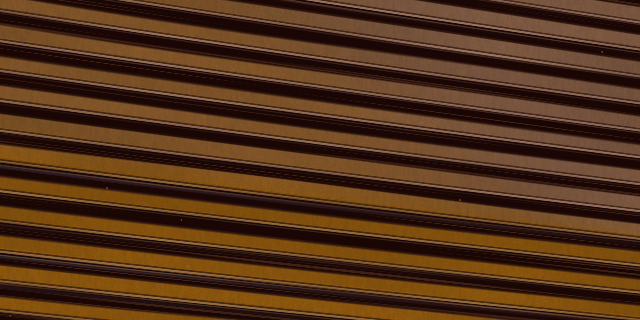
This pattern is drawn by a WebGL 2 fragment shader. Its source:

```glsl
#version 300 es
precision highp float;
// Slanted glossy brown slats with dark grooves, thin pale rims and a golden lower part.

uniform vec2 u_resolution;
out vec4 outColor;

float hash(vec2 p) {
  vec3 q = fract(p.xyx * 0.1031);
  q += dot(q, q.yzx + 33.33);
  return fract((q.x + q.y) * q.z);
}

float noise(vec2 p) {
  vec2 i = floor(p), f = fract(p);
  f = f * f * (3.0 - 2.0 * f);
  return mix(mix(hash(i), hash(i + vec2(1, 0)), f.x),
             mix(hash(i + vec2(0, 1)), hash(i + vec2(1, 1)), f.x), f.y);
}

// Soft-edged line of the given half width
float rim(float d, float halfWidth, float blur) {
  return 1.0 - smoothstep(halfWidth, halfWidth + blur, abs(d));
}

void main() {
  vec2 uv = gl_FragCoord.xy / u_resolution;
  float x = uv.x, down = 1.0 - uv.y;

  // Slat coordinate: the slope and spacing shrink slightly across the canvas
  float spacing = mix(0.0938, 0.0844, x);
  float bow = 0.012 * x * (1.0 - x);
  float k = (down - mix(0.037, 0.3255, x) - bow) / spacing + 0.15;
  float id = floor(k), u = fract(k);
  float blur = 1.0 / (u_resolution.y * spacing);
  float seed = hash(vec2(id, 5.0));

  // Slat face: mauve at upper right, tan in the middle, gold below
  float gold = smoothstep(3.4, 5.6, k + 0.5 * seed - 0.8 * x);
  float mauve = smoothstep(0.75, 1.15, x + 0.5 * (1.0 - down)) * (1.0 - gold);
  vec3 face = mix(vec3(0.48, 0.315, 0.15), vec3(0.46, 0.325, 0.24), mauve);
  face = mix(face, vec3(0.51, 0.315, 0.05), gold);
  face *= 0.95 + 0.11 * noise(vec2(x * 5.0, id * 9.0));
  face *= 0.97 + 0.06 * noise(vec2(x * 260.0, k * 3.0));

  // Groove: near black, with narrow reflected streaks that drift along it
  float drift = noise(vec2(x * 2.0 + seed * 20.0, id));
  float top = 0.13 + 0.03 * (seed - 0.5);
  float bottom = 0.61 + 0.12 * (drift - 0.5) + 0.08 * (seed - 0.5);
  float along = u - 0.08 * x * (seed - 0.4);
  float streak = noise(vec2(x * 1.6 + seed * 40.0, along * 22.0 + id * 23.0));
  vec3 groove = mix(vec3(0.10, 0.025, 0.015), vec3(0.25, 0.13, 0.08),
                    smoothstep(0.66, 0.92, streak));
  float sheen = rim(along - 0.30, 0.02, 0.07) * smoothstep(0.5, 0.9, seed + 0.15 * gold);
  groove = mix(groove, vec3(0.20, 0.14, 0.18), sheen * (0.8 - 0.6 * x));

  // Faint brown step along the lower lip of the groove
  float lip = smoothstep(bottom - 0.10, bottom - 0.03, u) * (0.25 + 0.5 * seed);
  groove = mix(groove, vec3(0.24, 0.13, 0.08), lip);

  float soft = 0.7 * blur + 0.03 * drift;
  float inside = smoothstep(top - blur, top + blur, u)
               * (1.0 - smoothstep(bottom - soft, bottom + soft, u));
  vec3 color = mix(face, groove, inside);

  // Dark hairline, bright upper rim and a fainter second rim
  vec3 pale = mix(vec3(0.60, 0.46, 0.38), vec3(0.60, 0.45, 0.28), gold);
  float gap = 0.07 + 0.05 * noise(vec2(x * 1.5, id * 3.0 + 8.0));
  float shine = 0.5 + 0.5 * noise(vec2(x * 4.0, id * 7.0));
  color = mix(color, vec3(0.20, 0.10, 0.06), 0.75 * rim(u - top + 0.065, 0.012, blur));
  color = mix(color, pale, shine * rim(u - top, 0.018, blur));
  color = mix(color, pale, (0.15 + 0.45 * seed) * shine * rim(u - top - gap, 0.004, blur));

  // Sparse dust specks and fine grain
  vec2 grid = vec2(x * 40.0, uv.y * 20.0), cell = floor(grid);
  vec2 spot = 0.2 + 0.6 * vec2(hash(cell + 11.0), hash(cell + 37.0));
  float speck = 1.0 - smoothstep(0.03, 0.08, length(fract(grid) - spot));
  color = mix(color, vec3(0.58, 0.48, 0.38), 0.5 * speck * step(0.99, hash(cell + 71.0)));
  color *= 0.97 + 0.06 * hash(floor(uv * vec2(512, 256)));

  outColor = vec4(color, 1.0);
}
```
